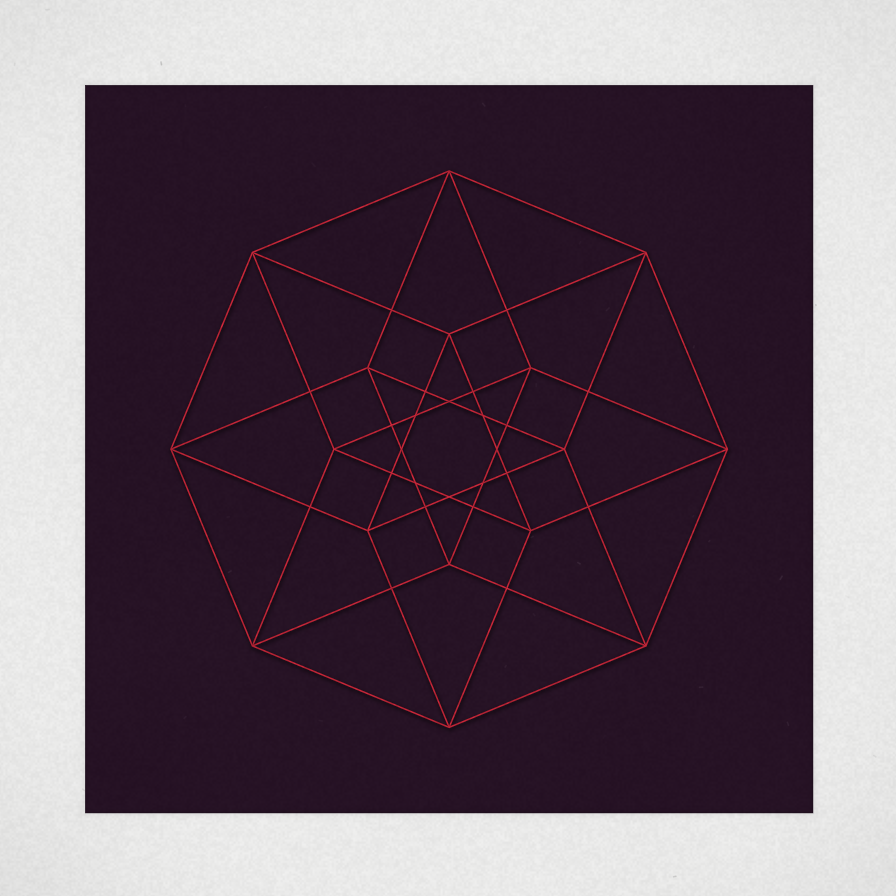
This background is drawn by a Shadertoy shader. Its source:

```glsl
// A projected tesseract in thin red lines on a dark plum square, laid on pale paper.
// Eightfold loops give the segments; their nearest distance gives ink and pressed
// shadow, while hashed value noise gives paper grain and scattered dust.

#define CENTER vec2(0.5013, 0.4987)
#define HALF_SIDE 0.4063
#define OUTER_RADIUS 0.3105
#define INNER_RADIUS 0.1286
#define LINE_WIDTH 0.0017
#define GRAIN 0.035
#define DUST_COUNT 36
#define PAPER_COLOR vec3(0.915, 0.915, 0.912)
#define PLUM_COLOR vec3(0.148, 0.070, 0.142)
#define LINE_COLOR vec3(0.78, 0.15, 0.22)

float hash(vec2 p) {
    vec3 q = fract(vec3(p.xyx) * 0.1031);
    q += dot(q, q.yzx + 33.33);
    return fract((q.x + q.y) * q.z);
}

float valueNoise(vec2 p) {
    vec2 cell = floor(p), f = fract(p);
    f = f * f * (3.0 - 2.0 * f);
    float low = mix(hash(cell), hash(cell + vec2(1, 0)), f.x);
    float high = mix(hash(cell + vec2(0, 1)), hash(cell + vec2(1, 1)), f.x);
    return mix(low, high, f.y);
}

float segmentDistance(vec2 p, vec2 a, vec2 b) {
    vec2 ap = p - a, ab = b - a;
    return length(ap - ab * clamp(dot(ap, ab) / dot(ab, ab), 0.0, 1.0));
}

float boxDistance(vec2 p, float halfSide) {
    vec2 d = abs(p) - halfSide;
    return length(max(d, 0.0)) + min(max(d.x, d.y), 0.0);
}

// Unit vector toward one of eight evenly spaced corners
vec2 corner(int k) {
    float angle = float(k) * 0.785398;
    return vec2(cos(angle), sin(angle));
}

// Outer ring, spokes to both neighbouring inner corners, and inner star
float figureDistance(vec2 p) {
    float d = 1.0;
    for (int k = 0; k < 8; k++) {
        vec2 outer = OUTER_RADIUS * corner(k);
        vec2 inner = INNER_RADIUS * corner(k);
        d = min(d, segmentDistance(p, outer, OUTER_RADIUS * corner(k + 1)));
        d = min(d, segmentDistance(p, outer, INNER_RADIUS * corner(k + 1)));
        d = min(d, segmentDistance(p, outer, INNER_RADIUS * corner(k - 1)));
        d = min(d, segmentDistance(p, inner, INNER_RADIUS * corner(k + 3)));
    }
    return d;
}

// Tiny short fibres at hashed places
float dust(vec2 uv, float pixel) {
    float amount = 0.0;
    for (int i = 0; i < DUST_COUNT; i++) {
        float seed = float(i);
        vec2 place = vec2(hash(vec2(seed, 3.0)), hash(vec2(seed, 17.0)));
        vec2 fibre = (vec2(hash(vec2(seed, 29.0)), hash(vec2(seed, 41.0))) - 0.5) * 0.007;
        float d = segmentDistance(uv, place, place + fibre);
        float strength = hash(vec2(seed, 53.0));
        amount = max(amount, strength * (1.0 - smoothstep(0.0, 0.0006 + pixel, d)));
    }
    return amount;
}

void mainImage(out vec4 fragColor, in vec2 fragCoord) {
    float scale = min(iResolution.x, iResolution.y);
    vec2 uv = (fragCoord - 0.5 * iResolution.xy) / scale + 0.5;
    float pixel = 1.0 / scale;
    vec2 p = uv - CENTER;

    // Fine tooth and broad mottling of the surface
    float tooth = valueNoise(uv * 420.0) + 0.5 * valueNoise(uv * 190.0 + 37.0) - 0.75;
    float mottling = valueNoise(uv * 7.0) - 0.5;
    float specks = dust(uv, pixel);

    // Paper, slightly darker toward the corners and under the card
    float card = boxDistance(p, HALF_SIDE);
    vec3 paper = PAPER_COLOR + GRAIN * tooth + 0.010 * mottling;
    paper -= 0.035 * smoothstep(0.5, 0.72, length(p));
    paper -= 0.05 * exp(-max(card, 0.0) / 0.003);
    paper -= 0.16 * specks;

    // Plum card with a dark rim
    vec3 plum = PLUM_COLOR + 0.35 * GRAIN * tooth + 0.006 * mottling;
    plum *= 1.0 - 0.25 * exp(min(card, 0.0) / 0.002);
    plum += 0.07 * specks;

    // Pressed shadow just below each line, then the line itself
    float shadowDistance = figureDistance(p + vec2(-0.0008, 0.0022));
    plum *= 1.0 - 0.32 * exp(-pow(shadowDistance / 0.0035, 2.0));
    float lineDistance = figureDistance(p) - 0.5 * LINE_WIDTH;
    float ink = clamp(0.5 - lineDistance / pixel, 0.0, 1.0);
    vec3 inkColor = LINE_COLOR * (0.95 + 0.2 * tooth);
    plum = mix(plum, inkColor, ink);

    float cardMask = clamp(0.5 - card / pixel, 0.0, 1.0);
    fragColor = vec4(mix(paper, plum, cardMask), 1.0);
}
```
